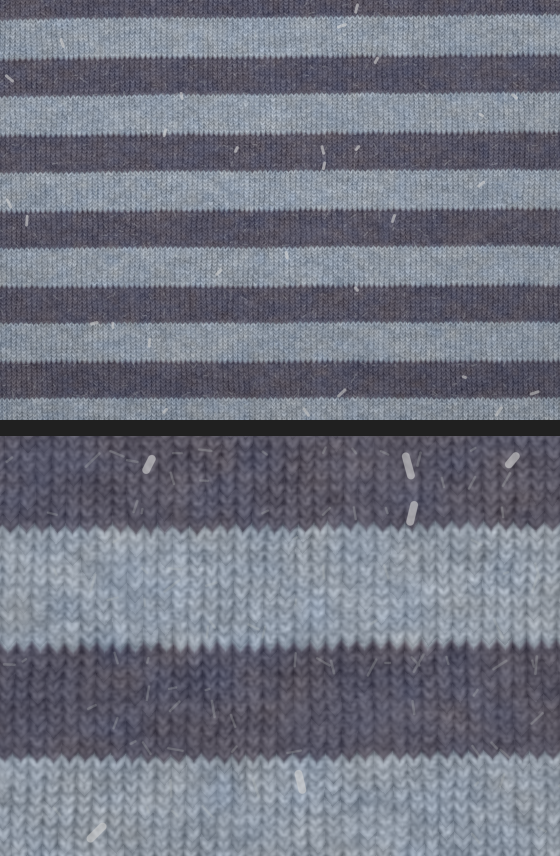
Top, the full canvas; bottom, a detail of the centre.
A Shadertoy shader for this texture:

```glsl
// Striped heather jersey knit: pale blue-grey and dark slate bands of fine stitches.
// Each stitch is a V made by bending the course coordinate inside its column (wale);
// value noise mottles the yarn and short random fibres lie on top.

const float PI = 3.14159265;
const float WALES = 81.0;              // stitch columns per canvas height
const float COURSES = 20.0;            // stitch rows per stripe pair
const float LIGHT_COURSES = 10.3;      // rows of the pale stripe
const float STRIPE_PERIOD = 0.1849;    // height of a stripe pair
const float FIRST_STRIPE = 0.0434;     // distance from the top to the first pale stripe
const vec3 PALE_YARN = vec3(0.520, 0.555, 0.600);
const vec3 DARK_YARN = vec3(0.305, 0.297, 0.352);
const vec3 FIBRE_COLOR = vec3(0.72, 0.74, 0.73);

float hash(vec2 p) {
    return fract(sin(dot(p, vec2(127.1, 311.7))) * 43758.5453);
}

float noise(vec2 p) {
    vec2 i = floor(p);
    vec2 f = fract(p);
    f = f * f * (3.0 - 2.0 * f);
    return mix(mix(hash(i), hash(i + vec2(1, 0)), f.x),
               mix(hash(i + vec2(0, 1)), hash(i + vec2(1, 1)), f.x), f.y);
}

// Two octaves of noise, centred on zero
float mottle(vec2 p) {
    return 0.6 * noise(p) + 0.4 * noise(p * 2.1 + 17.0) - 0.5;
}

// Stripe-pair coordinate, growing downwards, with a slight tilt and drift
float stripeCoord(vec2 p, float aspect) {
    float down = 1.0 - p.y;
    down += 0.012 * (p.x / aspect - 0.5) * p.y;
    down += 0.003 * (noise(vec2(p.x * 5.0, p.y * 3.0)) - 0.5);
    float u = down - FIRST_STRIPE;
    return u / STRIPE_PERIOD * (1.0 + 0.022 * u);
}

// 1 inside the pale band, 0 in the dark band, with soft edges
float paleBand(float course, float blur) {
    float fromCentre = mod(course - 0.5 * LIGHT_COURSES + 0.5 * COURSES, COURSES) - 0.5 * COURSES;
    return 1.0 - smoothstep(-blur, blur, abs(fromCentre) - 0.5 * LIGHT_COURSES);
}

// Relief of one stitch: rounded legs, deep gaps between wales and courses
float stitchRelief(float across, float course) {
    float wale = 0.5 + 0.5 * cos(2.0 * PI * across);
    float gap = pow(wale, 2.5);
    float crease = pow(1.0 - wale, 5.0);
    float leg = 0.5 - 0.5 * cos(2.0 * PI * course);
    return 0.46 * leg - 0.62 * gap - 0.16 * crease + 0.01;
}

// Coverage of one short straight fibre per cell, present with the given chance
float fibre(vec2 p, float cells, float chance, float thickness) {
    vec2 q = p * cells;
    vec2 id = floor(q);
    float angle = PI * hash(id + 3.7);
    vec2 dir = vec2(cos(angle), sin(angle));
    vec2 centre = 0.4 + 0.2 * vec2(hash(id + 8.1), hash(id + 5.3));
    vec2 d = fract(q) - centre;
    float halfLength = 0.06 + 0.2 * hash(id + 1.9);
    d -= dir * clamp(dot(d, dir), -halfLength, halfLength);
    float blur = cells / iResolution.y;
    float cover = 1.0 - smoothstep(thickness - 0.5 * blur, thickness + blur, length(d));
    return cover * step(hash(id), chance);
}

void mainImage(out vec4 fragColor, in vec2 fragCoord) {
    vec2 p = fragCoord / iResolution.y;
    float aspect = iResolution.x / iResolution.y;

    // Knit coordinates: wavering columns and V-bent rows
    float wale = p.x * WALES + 0.7 * (noise(p * vec2(9.0, 6.0)) - 0.5)
               + 0.25 * (noise(p * 45.0) - 0.5);
    float zigzag = abs(fract(wale) - 0.5) * 2.0;
    float course = stripeCoord(p, aspect) * COURSES + 0.75 * zigzag
                 + 0.3 * (noise(p * 60.0 + 9.0) - 0.5);
    vec2 stitch = vec2(floor(wale), floor(course));

    // Striped yarn
    float pale = paleBand(course, 0.25 + 55.0 / iResolution.y);
    vec3 color = mix(DARK_YARN, PALE_YARN, pale);

    // Stitch shading, uneven from place to place
    float depth = 0.75 + 0.5 * noise(p * 25.0 + 31.0);
    float shade = 0.155 * depth * stitchRelief(wale, course);

    // Heathered yarn: patches, per-stitch variation and fine fuzz
    shade += 0.07 * mottle(p * vec2(22.0, 40.0));
    shade += 0.05 * (hash(stitch) - 0.5);
    shade += 0.15 * mottle(p * vec2(190.0, 230.0));
    color += 0.022 + shade * mix(0.85, 1.1, pale);
    color += vec3(0.045, 0.015, -0.03) * mottle(p * vec2(26.0, 34.0) + 50.0);

    // Loose pale fibres and a few bright flecks
    float fuzz = fibre(p, 42.0, 0.28, 0.03) + fibre(p + 0.37, 31.0, 0.2, 0.025);
    color = mix(color, FIBRE_COLOR, 0.27 * min(fuzz, 1.0));
    color = mix(color, vec3(0.82), 0.6 * fibre(p + 0.71, 24.0, 0.025, 0.07));

    // Gentle light falloff towards the bottom and the corners
    vec2 c = p / vec2(aspect, 1.0) - vec2(0.48, 0.6);
    color *= 1.03 - 0.13 * dot(c, c) + 0.05 * c.y;
    fragColor = vec4(clamp(color, 0.0, 1.0), 1.0);
}
```
